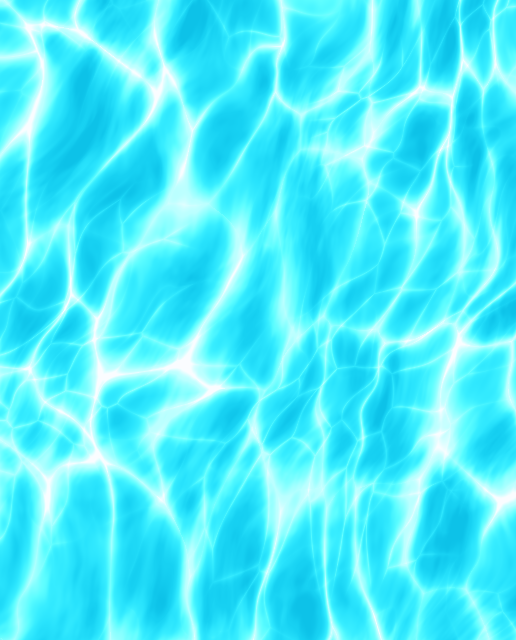
This texture is drawn by a Shadertoy shader. Its source:

```glsl
vec2 hash2(vec2 p) {
    vec3 q = fract(p.xyx * vec3(0.1031, 0.1030, 0.0973));
    q += dot(q, q.yzx + 33.33);
    return fract((q.xx + q.yz) * q.zy);
}

float noise(vec2 p) {
    vec2 i = floor(p), f = fract(p);
    f = f * f * (3.0 - 2.0 * f);
    float low = mix(hash2(i).x, hash2(i + vec2(1, 0)).x, f.x);
    float high = mix(hash2(i + vec2(0, 1)).x, hash2(i + vec2(1, 1)).x, f.x);
    return mix(low, high, f.y);
}

float fbm(vec2 p) {
    float sum = 0.0, amp = 0.53;
    for (int i = 0; i < 4; i++) {
        sum += amp * noise(p);
        p = mat2(1.9, 0.35, -0.35, 1.9) * p + 17.3;
        amp *= 0.5;
    }
    return sum;
}

vec2 warp(vec2 p, float freq, float amount) {
    vec2 q = p * freq;
    return p + amount * (vec2(noise(q + 5.2), noise(q + 41.7)) - 0.5);
}

vec2 cellPoint(vec2 cell) {
    return cell + 0.08 + 0.84 * hash2(cell + 60.0);
}

// x: distance to nearest wall, y: to second nearest wall, z: random cell value
vec3 cells(vec2 p) {
    vec2 base = floor(p), home = base, toHome = vec2(0);
    float nearest = 1e3;
    for (int y = -1; y <= 1; y++)
    for (int x = -1; x <= 1; x++) {
        vec2 cell = base + vec2(x, y);
        vec2 r = cellPoint(cell) - p;
        if (dot(r, r) < nearest) {
            nearest = dot(r, r);
            home = cell;
            toHome = r;
        }
    }
    vec2 walls = vec2(1e3);
    for (int y = -2; y <= 2; y++)
    for (int x = -2; x <= 2; x++) {
        if (x == 0 && y == 0) continue;
        vec2 r = cellPoint(home + vec2(x, y)) - p;
        float d = dot(0.5 * (r + toHome), normalize(r - toHome));
        walls = d < walls.x ? vec2(d, walls.x) : vec2(walls.x, min(walls.y, d));
    }
    return vec3(max(walls, 0.0), hash2(home + 9.0).y);
}

// Streaks stretched along a steep diagonal
vec2 streakSpace(vec2 p, vec2 axis, vec2 freq) {
    vec2 along = normalize(axis);
    return vec2(dot(p, vec2(along.y, -along.x)), dot(p, along)) * freq;
}

float filaments(vec2 p) {
    float ridge = 1.0 - abs(2.0 * noise(p) - 1.0);
    return pow(ridge, 6.0);
}

vec3 waterColor(float v) {
    const vec3 deep = vec3(0.05, 0.76, 0.91);
    const vec3 blue = vec3(0.09, 0.82, 0.95);
    const vec3 azure = vec3(0.16, 0.89, 0.99);
    const vec3 cyan = vec3(0.22, 0.93, 1.00);
    const vec3 aqua = vec3(0.36, 0.99, 1.00);
    const vec3 pale = vec3(0.55, 1.00, 1.00);
    const vec3 ice = vec3(0.73, 1.00, 1.00);
    const vec3 white = vec3(0.98, 0.99, 1.00);
    vec3 c = mix(deep, blue, smoothstep(0.00, 0.13, v));
    c = mix(c, azure, clamp((v - 0.13) / 0.115, 0.0, 1.0));
    c = mix(c, cyan, clamp((v - 0.245) / 0.09, 0.0, 1.0));
    c = mix(c, aqua, clamp((v - 0.335) / 0.095, 0.0, 1.0));
    c = mix(c, pale, clamp((v - 0.43) / 0.11, 0.0, 1.0));
    c = mix(c, ice, clamp((v - 0.54) / 0.12, 0.0, 1.0));
    return mix(c, white, smoothstep(0.66, 0.95, v));
}

void mainImage(out vec4 fragColor, in vec2 fragCoord) {
    vec2 p = fragCoord / iResolution.y;

    // Bend the plane so that walls curve and lean
    vec2 bent = warp(warp(p, 4.5, 0.13), 15.0, 0.028);
    vec2 leaned = vec2(bent.x - 0.16 * bent.y, bent.y);

    // Tall main cells: soft glow, webbed corners, thin bright walls
    vec3 big = cells(leaned * vec2(9.5, 4.6));
    float glow = exp(-6.0 * big.x);
    float web = exp(-9.0 * big.y);
    float wallMask = smoothstep(0.25, 0.7, noise(p * 9.0 + 3.0));
    float wall = exp(-28.0 * big.x) * wallMask;

    // Smaller slanted cells that show in patches
    vec2 slanted = streakSpace(bent, vec2(0.55, 0.85), vec2(18.0, 9.0));
    vec3 small = cells(slanted + 20.0);
    float patches = smoothstep(0.4, 0.7, noise(p * 5.0 + 11.0));
    float smallWall = patches * (0.12 * exp(-8.0 * small.x) + 0.10 * exp(-26.0 * small.x));

    // Brushed shading inside the cells
    vec2 brushed = warp(p, 7.0, 0.09);
    float streaks = fbm(streakSpace(brushed, vec2(0.4, 0.9), vec2(24.0, 8.0)));
    float threads = filaments(streakSpace(brushed, vec2(0.5, 0.8), vec2(30.0, 9.0)) + 70.0);

    float v = 0.11 + 0.38 * glow + 0.22 * web + 0.25 * wall + smallWall;
    v += 0.65 * (streaks - 0.5) + 0.10 * threads * noise(p * 12.0 + 30.0);
    v += 0.16 * (big.z - 0.5) * (1.0 - glow);

    fragColor = vec4(waterColor(v), 1.0);
}
```
